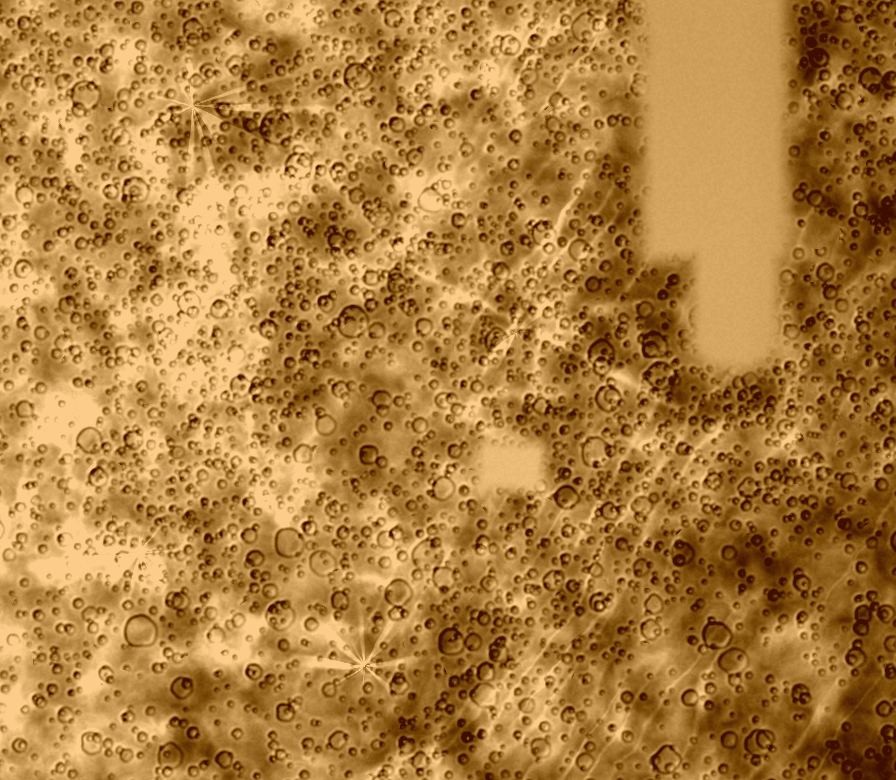
Write a Shadertoy shader that draws this texture.

```glsl
// Sepia cratered plain with bright ray systems, streaks and soft featureless bands.
#define BASE_TONE 0.70
#define MOTTLE 0.85
#define FILAMENTS 0.21
#define STREAKS 0.20
#define RAYS 0.36
#define CRATER_DEPTH 0.40
#define RIM_WIDTH 0.0021
#define RIGHT_SHADE 0.19
#define GRAIN 0.035

float hash(vec2 p) {
    vec3 q = fract(p.xyx * vec3(0.1031, 0.1030, 0.0973));
    q += dot(q, q.yzx + 33.33);
    return fract((q.x + q.y) * q.z);
}

float noise(vec2 p) {
    vec2 i = floor(p), f = fract(p);
    f = f * f * (3.0 - 2.0 * f);
    return mix(mix(hash(i), hash(i + vec2(1, 0)), f.x),
               mix(hash(i + vec2(0, 1)), hash(i + vec2(1, 1)), f.x), f.y);
}

float fbm(vec2 p) {
    float sum = 0.0, amp = 0.5;
    for (int i = 0; i < 5; i++) {
        sum += amp * noise(p);
        p = mat2(1.6, 1.2, -1.2, 1.6) * p + 17.3;
        amp *= 0.56;
    }
    return sum;
}

float ridge(float n) {
    return 1.0 - smoothstep(0.0, 0.16, abs(n - 0.5));
}

// Spokes that thin out away from their centre
float rays(vec2 p, vec2 centre, float reach, float spokes) {
    vec2 d = p - centre;
    float r = length(d) + 1e-4;
    float n = noise(d / r * spokes + centre * 50.0 + 20.0);
    float cut = 0.48 + 0.22 * min(r / reach, 1.0);
    return smoothstep(cut, cut + 0.2, n) * exp(-r / reach) + 0.7 * exp(-r * r * 9000.0);
}

float segment(vec2 p, vec2 a, vec2 b, float width) {
    vec2 pa = p - a, ba = b - a;
    float d = length(pa - ba * clamp(dot(pa, ba) / dot(ba, ba), 0.0, 1.0));
    return exp(-d * d / (width * width));
}

// Dark rings with a lit inner wall, scattered one per cell
float craters(vec2 p, float cells, float density, float seed) {
    vec2 id = floor(p * cells);
    float shade = 0.0;
    for (int y = -1; y <= 1; y++)
    for (int x = -1; x <= 1; x++) {
        vec2 c = id + vec2(x, y);
        float pick = hash(c + seed);
        vec2 jitter = vec2(hash(c + seed + 11.0), hash(c + seed + 23.0));
        vec2 d = p - (c + 0.1 + 0.8 * jitter) / cells;
        float size = hash(c + seed + 37.0);
        float radius = mix(0.15, 0.30, size * size) / cells;
        float r = length(d) + 1e-5;
        float edge = r - radius * (0.88 + 0.24 * noise(d / r * 1.5 + c));
        float side = dot(d / r, normalize(vec2(-0.8, 0.6)));
        float rim = exp(-edge * edge / (RIM_WIDTH * RIM_WIDTH));
        float inner = edge + 2.2 * RIM_WIDTH;
        float wall = exp(-inner * inner / (RIM_WIDTH * RIM_WIDTH * 2.0));
        float lip = exp(-pow((edge - 2.0 * RIM_WIDTH) / RIM_WIDTH, 2.0));
        float dark = rim * (0.65 + 0.35 * side) + 0.12 * smoothstep(0.002, -0.002, edge);
        float lit = wall * max(-side, 0.0) * 0.5 + lip * (0.12 + 0.2 * max(side, 0.0));
        shade += step(pick, density) * (0.55 + 0.45 * jitter.x) * (lit - dark);
    }
    return shade;
}

float boxDistance(vec2 p, vec2 centre, vec2 halfSize, float corner) {
    vec2 q = abs(p - centre) - halfSize + corner;
    return length(max(q, 0.0)) + min(max(q.x, q.y), 0.0) - corner;
}

vec3 sepia(float t) {
    t = clamp(t, 0.24, 0.99);
    return vec3(t, t - 0.185, max(t - 0.45, 0.09 * (t - 0.22)));
}

void mainImage(out vec4 fragColor, in vec2 fragCoord) {
    vec2 p = fragCoord / iResolution.y;
    vec2 warp = vec2(fbm(p * 9.0), fbm(p * 9.0 + 40.0)) - 0.5;
    vec2 w = p + 0.035 * warp;
    float east = smoothstep(0.55, 1.1, p.x);
    float rough = smoothstep(0.3, 0.65, fbm(p * 4.0 + 8.0) + 0.12 * (p.y - p.x));

    // Broad light and mottled ground
    float tone = BASE_TONE + 0.07 * smoothstep(0.3, 0.0, p.x) - RIGHT_SHADE * east;
    tone -= 0.07 * smoothstep(0.45, 0.0, p.y) * (0.4 + east);
    tone += MOTTLE * (0.5 * (fbm(w * 7.0) - 0.5) + 0.65 * (fbm(w * 30.0 + 5.0) - 0.5));
    tone += 0.20 * smoothstep(0.56, 0.74, fbm(w * 11.0 + 70.0)) * (1.0 - 0.6 * east);

    // Wispy filaments and slanted streaks
    float wisps = ridge(noise(w * 17.0 + 3.0)) * noise(w * 8.0 + 31.0);
    tone += FILAMENTS * (wisps - 0.2) * (1.0 - 0.5 * east);
    vec2 along = normalize(vec2(0.55, 0.83));
    vec2 s = vec2(dot(w, along), dot(w, vec2(along.y, -along.x)));
    float slant = ridge(noise(s * vec2(6.0, 42.0))) * noise(s * vec2(5.0, 16.0) + 9.0);
    tone += STREAKS * (slant - 0.17) * smoothstep(0.3, 0.75, p.x);

    // Ray systems and long bright lines
    vec2 v = p + 0.012 * warp;
    float burst = rays(v, vec2(0.465, 0.147), 0.085, 5.0) + rays(v, vec2(0.18, 0.29), 0.08, 5.0);
    burst += 0.8 * rays(v, vec2(0.247, 0.865), 0.15, 6.0) + 0.8 * rays(v, vec2(0.66, 0.573), 0.10, 4.0);
    burst += 0.6 * segment(v, vec2(0.52, 0.66), vec2(0.88, 0.47), 0.005);
    burst += 0.6 * segment(v, vec2(0.65, 0.57), vec2(0.75, 0.78), 0.004);
    burst += 0.45 * segment(v, vec2(0.74, 0.30), vec2(0.85, 0.50), 0.004);
    tone += RAYS * burst * (0.55 + 0.8 * noise(p * 60.0));

    // Craters from broad rings down to pits
    float pits = craters(p, 15.0, 0.32, 1.0) + craters(p, 27.0, 0.38, 50.0);
    pits += craters(p, 48.0, 0.25 + 0.35 * rough, 90.0);
    pits += 0.75 * craters(p, 85.0, 0.15 + 0.4 * rough, 140.0);
    tone += CRATER_DEPTH * pits;

    // Soft featureless bands and a small bright patch
    float upper = boxDistance(p, vec2(0.917, 0.95), vec2(0.098, 0.29), 0.02);
    float lower = boxDistance(p, vec2(0.943, 0.80), vec2(0.063, 0.28), 0.05);
    float band = min(upper, lower);
    tone -= 0.08 * smoothstep(0.08, 0.0, band);
    float haze = 0.80 + 0.035 * smoothstep(1.0, 0.65, p.y) - 0.5 * max(p.x - 0.95, 0.0);
    tone = mix(tone, haze, smoothstep(0.024, -0.024, band));
    float patchEdge = boxDistance(v, vec2(0.655, 0.403), vec2(0.043, 0.032), 0.012);
    tone = mix(tone, 0.92, smoothstep(0.014, -0.014, patchEdge));

    tone += GRAIN * (noise(p * 400.0) - 0.5);
    fragColor = vec4(sepia(tone), 1.0);
}
```
